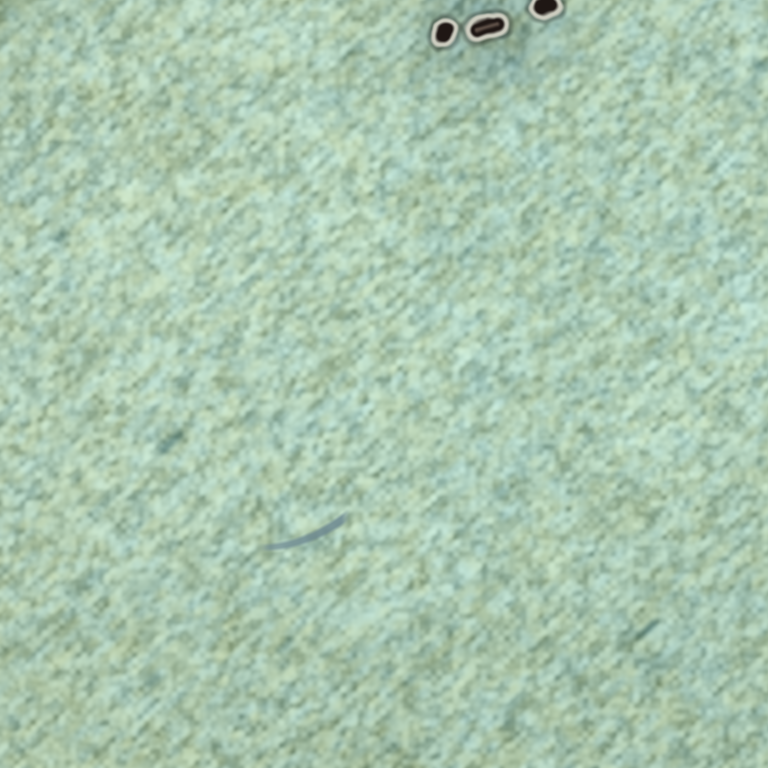
Reproduce this texture procedurally as a WebGL 1 fragment shader.

```glsl
precision highp float;
// Pale green microscope field: diagonal grain, a curved fibre and a few dark haloed cells.

uniform vec2 u_resolution;

#define BASE_COLOR vec3(0.683, 0.796, 0.706)
#define FIBRE_COLOR vec3(0.43, 0.54, 0.57)
#define CELL_COLOR vec3(0.12, 0.09, 0.08)
#define HALO_COLOR vec3(0.80, 0.80, 0.75)
#define GRAIN_ANGLE 0.74
#define GRAIN_CELLS 124.0
#define GRAIN_CONTRAST 0.295
#define TINT_CONTRAST 0.085
#define BLOTCH_CONTRAST 0.032
#define FLECK_COUNT 7
#define CELL_COUNT 3

float hash(vec2 p) {
  vec3 q = fract(vec3(p.xyx) * 0.1031);
  q += dot(q, q.yzx + 33.33);
  return fract((q.x + q.y) * q.z);
}

// Value noise centred on zero
float noise(vec2 p) {
  vec2 i = floor(p);
  vec2 f = fract(p);
  f = f * f * (3.0 - 2.0 * f);
  float low = mix(hash(i), hash(i + vec2(1.0, 0.0)), f.x);
  float high = mix(hash(i + vec2(0.0, 1.0)), hash(i + vec2(1.0, 1.0)), f.x);
  return mix(low, high, f.y) - 0.5;
}

vec2 rotate(vec2 p, float angle) {
  float c = cos(angle);
  float s = sin(angle);
  return vec2(c * p.x + s * p.y, c * p.y - s * p.x);
}

float capsule(vec2 p, float halfLength) {
  p.x -= clamp(p.x, -halfLength, halfLength);
  return length(p);
}

vec3 background(vec2 uv) {
  vec2 along = rotate(uv, GRAIN_ANGLE) + 3.0;
  float streaks = noise(along * GRAIN_CELLS * vec2(0.47, 1.0));
  float specks = noise((uv + 5.0) * GRAIN_CELLS * 1.1);
  float grain = 0.6 * streaks + 0.48 * specks;
  grain -= 0.5 * grain * grain;

  float blotches = noise(uv * 7.0 + 20.0) + 0.9 * noise(along * vec2(20.0, 32.0));
  float tint = noise(along * vec2(55.0, 80.0) + 90.0) + 0.5 * noise(uv * 24.0 + 60.0);

  // Uneven light: cooler through the middle, dimmer toward the bottom and top left
  float dim = 0.035 * smoothstep(0.45, 0.0, uv.y);
  dim += 0.09 * exp(-dot(uv - vec2(0.0, 1.0), uv - vec2(0.0, 1.0)) * 250.0);
  float cool = exp(-4.0 * dot(uv - vec2(0.75, 0.6), uv - vec2(0.75, 0.6))) - 0.45;

  vec3 color = BASE_COLOR + GRAIN_CONTRAST * grain + BLOTCH_CONTRAST * blotches - dim;
  color += TINT_CONTRAST * tint * vec3(-0.25, 0.2, 1.0);
  return color + cool * vec3(-0.002, 0.013, 0.025);
}

// Faint out-of-focus marks, some lying along the grain
float flecks(vec2 uv) {
  float shade = 0.0;
  for (int i = 0; i < FLECK_COUNT; i++) {
    float k = float(i);
    vec2 center = fract(vec2(0.37, 0.16) + k * vec2(0.618, 0.755));
    float stretch = 0.016 * hash(vec2(k, 4.0));
    float d = capsule(rotate(uv - center, GRAIN_ANGLE), stretch);
    shade += (0.12 + 0.08 * hash(vec2(k, 9.0))) * exp(-d * d / 0.00004);
  }
  return shade;
}

// Tapered fibre bending upward to the right
float fibre(vec2 uv) {
  float t = (uv.x - 0.34) / 0.112;
  float slope = 0.73 * t;
  float d = abs(uv.y - 0.287 - 0.041 * t * t) / sqrt(1.0 + slope * slope);
  float width = 0.0048 + 0.002 * clamp(t, 0.0, 1.0);
  float ends = smoothstep(-0.05, 0.12, t) * smoothstep(1.05, 0.92, t);
  return ends * smoothstep(width + 0.002, width - 0.004, d) * mix(0.7, 0.9, t);
}

// Row of cells, each with a dark rim, bright halo and thin outer shadow
vec3 addCells(vec3 color, vec2 uv) {
  vec2 offset = (uv - vec2(0.635, 0.965)) / vec2(0.1, 0.08);
  color -= 0.15 * exp(-dot(offset, offset)) * vec3(1.0, 1.0, 0.8);
  for (int i = 0; i < CELL_COUNT; i++) {
    float k = float(i);
    vec2 center = vec2(0.579 + k * (0.044 + 0.011 * k), 0.957 + k * (0.0095 * k - 0.0015));
    float middle = 1.0 - abs(k - 1.0);
    vec2 p = rotate(uv - center, mix(1.2 - 0.45 * k, 0.28, middle));
    float d = capsule(p, 0.003 + 0.0015 * k + 0.009 * middle);
    d += 0.004 * noise(uv * 90.0);
    color = mix(color, color * 0.72, smoothstep(0.025, 0.018, d));
    color = mix(color, HALO_COLOR, smoothstep(0.0185, 0.0135, d));
    color = mix(color, CELL_COLOR, smoothstep(0.0125, 0.007, d));
    color = mix(color, vec3(0.42, 0.36, 0.32), 0.8 * smoothstep(0.006, 0.001, d) * middle);
  }
  return color;
}

void main() {
  vec2 uv = gl_FragCoord.xy / u_resolution.y;
  vec3 color = background(uv);
  color -= flecks(uv) * vec3(1.1, 1.0, 0.85);
  color = mix(color, FIBRE_COLOR, fibre(uv));
  color = addCells(color, uv);
  gl_FragColor = vec4(clamp(color, 0.0, 1.0), 1.0);
}
```
